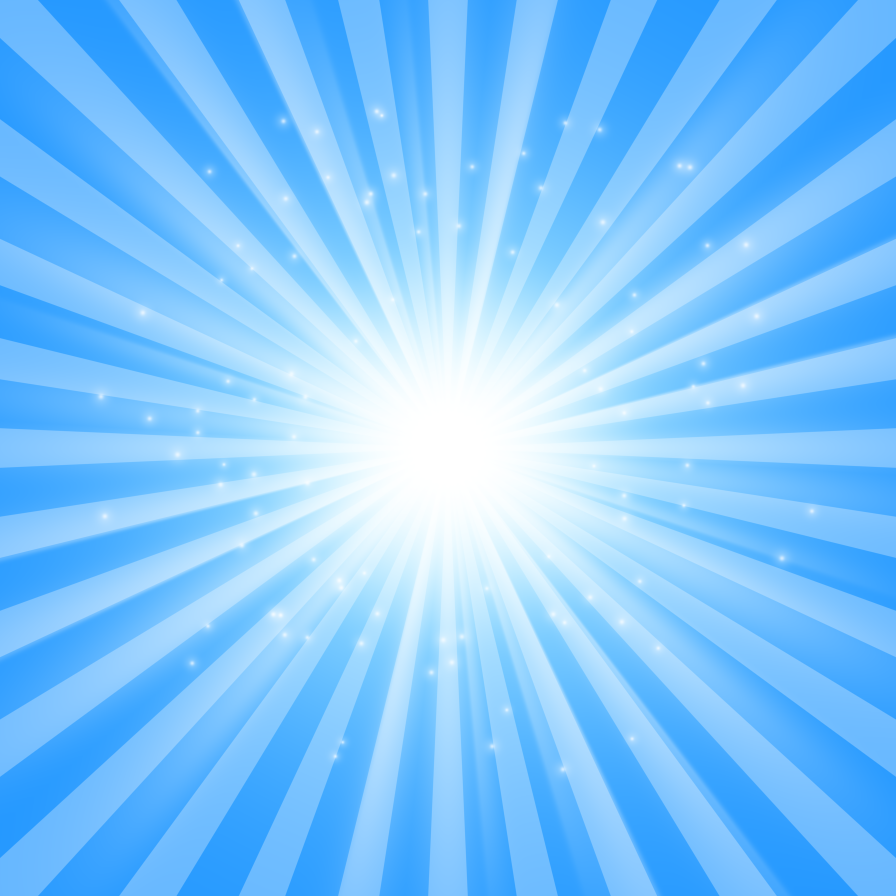
Give the GLSL for this background, as a WebGL 1 fragment shader.

```glsl
precision highp float;
// A blue sunburst: crisp rays, soft light beams and sparkles around a white core.

uniform vec2 u_resolution;

const float TAU = 6.28319;
const float RAY_COUNT = 32.0;
const float RAY_FILL = 0.45;
const int SPARKLE_COUNT = 96;

const vec3 SKY_BLUE = vec3(0.13, 0.59, 1.0);
const vec3 HALO_CYAN = vec3(0.72, 0.94, 1.0);
const vec3 WHITE = vec3(1.0);

float hash(float n) {
  return fract(sin(n * 127.1 + 3.7) * 43758.5);
}

float bell(float x, float width) {
  float t = x / width;
  return exp(-t * t);
}

// Evenly spaced wedges; one is centred on the positive x axis.
float rays(float angle, float radius, float pixel) {
  float spacing = TAU / RAY_COUNT;
  float offset = abs(mod(angle + 0.5 * spacing, spacing) - 0.5 * spacing);
  float inside = (0.5 * RAY_FILL * spacing - offset) * radius;
  return smoothstep(-0.7 * pixel, 0.7 * pixel, inside);
}

// Pair of opposite beams; widths are (clockwise, counterclockwise) in degrees.
float beam(float degreesAngle, float direction, vec2 widths) {
  float offset = mod(degreesAngle - direction + 90.0, 180.0) - 90.0;
  return bell(offset, offset < 0.0 ? widths.x : widths.y);
}

// Four beam pairs of one shape, fading out towards their reach.
float beamGroup(float degreesAngle, float radius, vec4 directions, vec2 widths, float reach) {
  float light = 0.0;
  for (int i = 0; i < 4; i++) {
    light = max(light, beam(degreesAngle, directions[i], widths));
  }
  return light * (1.0 - smoothstep(0.15, reach, radius));
}

// Small glowing points scattered through a ring.
float sparkles(vec2 p) {
  float light = 0.0;
  for (int i = 0; i < SPARKLE_COUNT; i++) {
    float id = float(i);
    float angle = TAU * hash(id);
    float radius = mix(0.15, 0.42, hash(id + 131.3));
    float size = mix(0.7, 1.2, hash(id + 277.9));
    float d = length(p - radius * vec2(cos(angle), sin(angle))) / size;
    light += 0.45 * bell(d, 0.0025) + 0.27 * bell(d, 0.008);
  }
  return min(light, 1.0);
}

void main() {
  float side = min(u_resolution.x, u_resolution.y);
  vec2 p = (gl_FragCoord.xy - 0.5 * u_resolution) / side + 0.00001;
  float radius = length(p);
  float angle = atan(p.y, p.x);
  float degreesAngle = degrees(angle);

  // Sky, halo and crisp rays.
  vec3 color = mix(SKY_BLUE, HALO_CYAN, bell(radius, 0.33));
  color = mix(color, WHITE, 0.30 * rays(angle, radius, 1.0 / side));

  // Wide haze, faint glows, long one-sided beams and thin streaks.
  float haze = beamGroup(degreesAngle, radius, vec4(34.0, 50.0, 139.0, 154.0), vec2(6.5, 4.0), 0.80);
  float faint = beamGroup(degreesAngle, radius, vec4(0.0, 79.0, 90.0, 173.0), vec2(4.0), 0.80);
  float edged = beamGroup(degreesAngle, radius, vec4(13.8, 25.0, 115.0, 127.0), vec2(5.0, 0.5), 0.90);
  float thin = beamGroup(degreesAngle, radius, vec4(77.0, 95.6, 107.4, 162.0), vec2(0.7, 2.5), 0.65);
  color = mix(color, WHITE, 0.42 * haze);
  color = mix(color, WHITE, 0.28 * faint);
  color = mix(color, WHITE, 0.42 * edged);
  color = mix(color, WHITE, 0.30 * thin);

  // Bright centre and sparkles.
  color = mix(color, WHITE, 1.0 - smoothstep(0.03, 0.25, radius));
  color = mix(color, WHITE, sparkles(p));

  gl_FragColor = vec4(color, 1.0);
}
```
